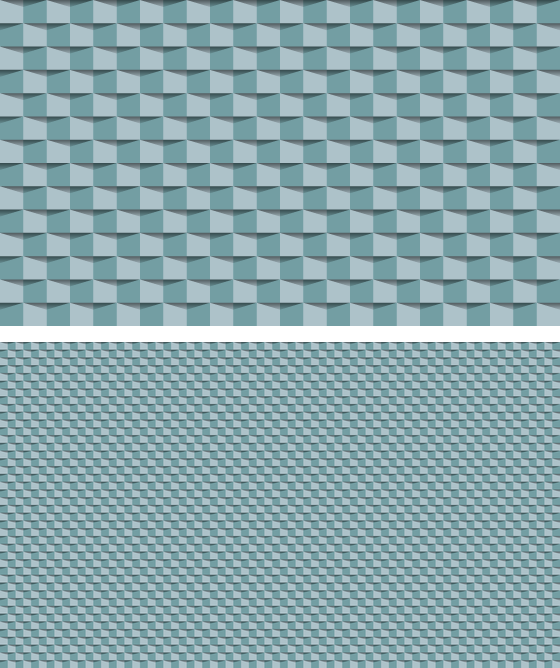
Top, the tile; bottom, the same tile 3 across and 3 down.
Reproduce this pattern procedurally as a Shadertoy shader.

```glsl
const vec2 CELL_COUNT = vec2(24.0, 14.0); // both even, so the checker wraps
const vec3 TEAL = vec3(0.45, 0.62, 0.64);
const vec3 PALE = vec3(0.68, 0.76, 0.79);
const float WEDGE_DEPTH = 0.3;            // in cell heights
const int SAMPLES = 4;                    // per pixel side

// 0 on teal cells, 1 on pale cells
float checker(vec2 id) {
    return mod(id.x + id.y, 2.0);
}

// Opacity of the triangular shadow hanging from the top of a cell
float wedgeShadow(vec2 local, float rise, float depth) {
    float drop = 1.0 - local.y;
    float limit = depth * rise;
    float fade = mix(0.53, 0.11, clamp(drop / depth, 0.0, 1.0));
    return drop < limit ? fade : 0.0;
}

vec3 foldedTiles(vec2 p, vec3 evenColor, vec3 oddColor, float depth) {
    vec2 local = fract(p);
    float odd = checker(floor(p));
    // Teal wedges taper to the right, pale wedges to the left
    float rise = mix(1.0 - local.x, local.x, odd);
    vec3 base = mix(evenColor, oddColor, odd);
    return base * (1.0 - wedgeShadow(local, rise, depth));
}

void mainImage(out vec4 fragColor, in vec2 fragCoord) {
    // Average a grid of samples inside the pixel to smooth every edge
    vec3 sum = vec3(0.0);
    for (int j = 0; j < SAMPLES; j++) {
        for (int i = 0; i < SAMPLES; i++) {
            vec2 offset = (vec2(i, j) + 0.5) / float(SAMPLES) - 0.5;
            vec2 uv = (fragCoord + offset) / iResolution.xy;
            sum += foldedTiles(uv * CELL_COUNT, TEAL, PALE, WEDGE_DEPTH);
        }
    }
    fragColor = vec4(sum / float(SAMPLES * SAMPLES), 1.0);
}
```
